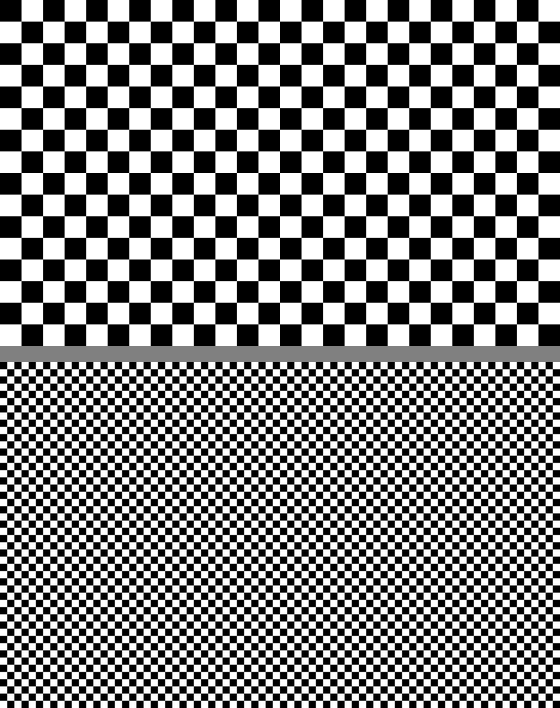
Top: one tile. Bottom: repeated 3 by 3.
Give the GLSL for this pattern, as a Shadertoy shader.

```glsl
// Black and white checkerboard, 26 squares across and 16 down, tiling seamlessly.

// Signed distance to the nearest cell edge: positive in even cells, negative in odd ones.
vec2 alternatingEdgeDistance(vec2 cellPos) {
    return 0.5 - abs(2.0 * fract(0.5 * cellPos + 0.25) - 1.0);
}

void mainImage(out vec4 fragColor, in vec2 fragCoord) {
    // Even counts keep the alternation unbroken across the canvas edges
    vec2 cellCount = vec2(26.0, 16.0);
    vec2 cellPos = fragCoord / iResolution.xy * cellCount;
    vec2 pixelSize = cellCount / iResolution.xy;

    // Square waves softened over one pixel; their product alternates the squares
    vec2 wave = clamp(2.0 * alternatingEdgeDistance(cellPos) / pixelSize, -1.0, 1.0);
    float whiteCoverage = 0.5 + 0.5 * wave.x * wave.y;

    fragColor = vec4(vec3(whiteCoverage), 1.0);
}
```
